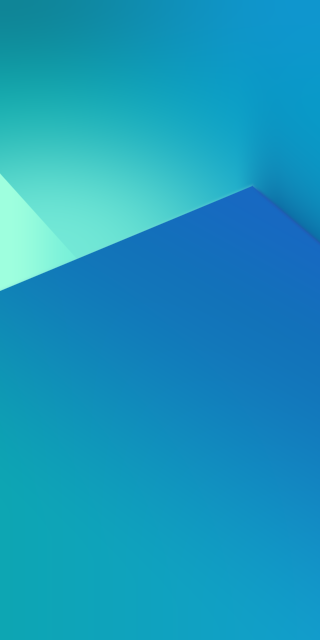
Reproduce this background procedurally as a WebGL 2 fragment shader.

```glsl
#version 300 es
precision highp float;
// Draws a deep blue folded sheet under a glowing aqua sky with a pale mint facet.

#define APEX vec2(0.789, 1.419)
#define LEFT_SLOPE 0.416
#define RIGHT_SLOPE -0.85
#define FACET_TOP 1.458
#define FACET_SLOPE -1.11
#define GLOW_CENTER vec2(0.15, 1.20)
#define GLOW_SIZE vec2(0.60, 0.38)
#define SHADOW_WIDTH 0.11
#define RIM_WIDTH 0.006

uniform vec2 u_resolution;
out vec4 fragColor;

// Signed distance above a line through a point
float aboveLine(vec2 p, vec2 origin, float slope) {
  return (p.y - origin.y - slope * (p.x - origin.x)) / sqrt(1.0 + slope * slope);
}

// Antialiased coverage, one where the distance is positive
float cover(float d) {
  float pixel = 2.0 / u_resolution.y;
  return smoothstep(-0.75 * pixel, 0.75 * pixel, d);
}

// Teal to azure sky, with a soft aqua glow and the shadow behind the fold
vec3 skyColor(vec2 p, float rightEdge) {
  float across = smoothstep(0.0, 0.95, p.x);
  vec3 high = mix(vec3(0.06, 0.52, 0.59), vec3(0.06, 0.59, 0.81), across);
  vec3 low = mix(vec3(0.04, 0.65, 0.67), vec3(0.03, 0.61, 0.79), across);
  vec3 color = mix(low, high, smoothstep(1.6, 2.0, p.y));

  vec2 q = (p - GLOW_CENTER) / GLOW_SIZE;
  float glow = exp(-pow(dot(q, q), 1.3));
  color = mix(color, vec3(0.45, 0.91, 0.84), glow);

  float shadow = exp(-max(rightEdge, 0.0) / SHADOW_WIDTH);
  shadow *= smoothstep(0.73, 0.88, p.x);
  return mix(color, vec3(0.04, 0.39, 0.62), 0.85 * shadow);
}

// Pale facet, brightest at the left border
vec3 facetColor(vec2 p) {
  return mix(vec3(0.62, 1.0, 0.87), vec3(0.47, 0.94, 0.85), smoothstep(0.02, 0.25, p.x));
}

// Sheet: teal and azure base rising diagonally into deep blue
vec3 sheetColor(vec2 p) {
  float rise = p.y + 0.55 * p.x;
  vec3 base = mix(vec3(0.05, 0.65, 0.70), vec3(0.07, 0.62, 0.80), p.x);
  vec3 color = mix(base, vec3(0.07, 0.445, 0.725), smoothstep(0.4, 1.55, rise));
  return mix(color, vec3(0.09, 0.41, 0.76), smoothstep(1.4, 1.85, rise));
}

void main() {
  vec2 p = gl_FragCoord.xy / u_resolution * vec2(1.0, 2.0);
  float leftEdge = aboveLine(p, APEX, LEFT_SLOPE);
  float rightEdge = aboveLine(p, APEX, RIGHT_SLOPE);
  float facetEdge = aboveLine(p, vec2(0.0, FACET_TOP), FACET_SLOPE);
  float outside = max(leftEdge, rightEdge);

  // Backdrop with the facet, then the sheet on top
  vec3 color = mix(skyColor(p, rightEdge), facetColor(p), cover(-facetEdge));
  color = mix(color, sheetColor(p), cover(-outside));

  // Thin rims: pale on the left slope, violet on the right
  float rim = exp(-pow(outside / RIM_WIDTH, 2.0));
  float rightSide = smoothstep(-0.01, 0.03, p.x - APEX.x);
  color = mix(color, vec3(0.50, 0.85, 0.85), 0.25 * rim * (1.0 - rightSide) * cover(outside));
  color = mix(color, vec3(0.15, 0.33, 0.68), 0.5 * rim * rightSide);

  fragColor = vec4(color, 1.0);
}
```
